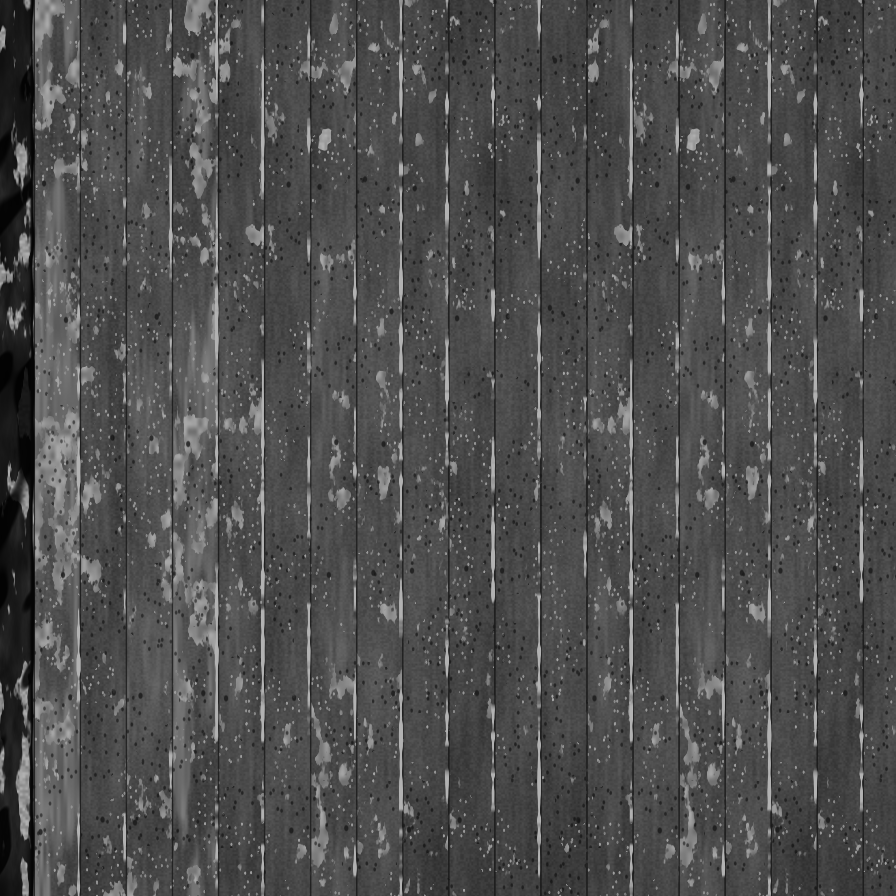
This texture is drawn by a WebGL 2 fragment shader. Its source:

```glsl
#version 300 es
precision highp float;
// Weathered grey tongue-and-groove planks with flaking paint and a rotten left post.
uniform vec2 u_resolution;
out vec4 outColor;

const float PITCH = 0.0514;        // plank width
const float FIRST_SEAM = 0.0375;   // right side of the post
const float FOLD_AT = 12.0;        // planks from here on repeat ...
const float FOLD_BY = 8.0;         // ... those this many places back
const float SEAM_HALF = 0.0009;
const float LIP_WIDTH = 0.0019;
const vec2 SCAR_POS = vec2(0.363, 0.845);
const vec2 SCAR_HALF = vec2(0.007, 0.013);
const float PAINT = 0.285;
const float BARE_WOOD = 0.43;
const float CHIP_DARK = 0.44;
const float CHIP_LIGHT = 0.70;
const float GAP = 0.09;
const float POST_DARK = 0.05;
const float WEAR[12] = float[](0.85, 0.60, 0.66, 0.86, 0.62, 0.38,
                               0.64, 0.36, 0.42, 0.34, 0.22, 0.08);
const float LIP[13] = float[](0.2, 0.5, 0.45, 0.5, 0.85, 0.9,
                              0.55, 0.45, 0.85, 0.6, 0.5, 0.75, 0.35);

float hash(vec2 p) {
  vec3 q = fract(p.xyx * vec3(0.1031, 0.1030, 0.0973));
  q += dot(q, q.yzx + 33.33);
  return fract((q.x + q.y) * q.z);
}

float noise(vec2 p) {
  vec2 i = floor(p), f = fract(p);
  f = f * f * (3.0 - 2.0 * f);
  return mix(mix(hash(i), hash(i + vec2(1, 0)), f.x),
             mix(hash(i + vec2(0, 1)), hash(i + vec2(1, 1)), f.x), f.y);
}

float layered(vec2 p) {
  float sum = 0.0, amp = 0.53;
  for (int i = 0; i < 4; i++) {
    sum += amp * noise(p);
    p = p * 2.07 + 17.3;
    amp *= 0.5;
  }
  return sum;
}

// Cellular noise: distance to the nearest scattered point
float cellular(vec2 p) {
  vec2 cell = floor(p);
  float nearest = 2.0;
  for (int j = -1; j <= 1; j++)
    for (int i = -1; i <= 1; i++) {
      vec2 c = cell + vec2(i, j);
      vec2 point = c + vec2(hash(c), hash(c + 71.7));
      nearest = min(nearest, length(p - point));
    }
  return nearest;
}

float planks(vec2 p, float pixel) {
  float u = (p.x - FIRST_SEAM) / PITCH;
  float fold = u >= FOLD_AT ? FOLD_BY : 0.0;
  float id = clamp(floor(u) - fold, 0.0, 11.0);
  float across = fract(u);
  vec2 q = vec2(p.x - fold * PITCH, p.y);
  float wear = WEAR[int(id)];

  // Painted surface with mottling and fine vertical grain
  float grain = noise(q * vec2(260.0, 22.0)) - 0.5;
  float mottle = layered(q * vec2(22.0, 9.0) + id * 5.1) - 0.5;
  float tone = PAINT + 0.03 * (hash(vec2(id, 4.0)) - 0.5) + 0.05 * grain + 0.13 * mottle;
  tone += 0.06 * (noise(q * 480.0) - 0.5);
  tone *= 0.93 + 0.25 * p.y * (1.0 - p.y) * 1.6;

  // Soft bare wood on the most weathered boards
  float bare = smoothstep(0.5, 0.72, layered(q * vec2(45.0, 7.0) + 9.0) + 0.35 * (wear - 0.6));
  tone = mix(tone, BARE_WOOD + 0.16 * grain, bare * smoothstep(0.45, 0.95, wear));

  // Flakes gather in patches, along edges and along the central bead
  float edge = min(across, 1.0 - across);
  float bead = exp(-pow((across - 0.52) / 0.07, 2.0));
  float patchy = noise(q * vec2(24.0, 7.0) + 3.7);
  float amount = wear * (0.45 + 0.95 * patchy) + 0.14 * exp(-edge * 12.0) + 0.13 * bead;
  float flake = layered(q * vec2(75.0, 38.0) + id * 11.0);
  float limit = 0.85 - 0.30 * amount;
  float chip = smoothstep(limit - 0.02, limit + 0.05, flake);
  float speck = 1.0 - smoothstep(0.08, 0.20, cellular(q * vec2(120.0, 80.0)));
  chip = max(chip, speck * step(0.72 - 0.3 * amount, noise(q * vec2(50.0, 30.0))));
  float chipTone = mix(CHIP_DARK, CHIP_LIGHT, noise(q * vec2(170.0, 110.0) + 2.0));
  tone = mix(tone, chipTone, chip * 0.9);

  // Dark pits and nail holes
  float pits = 1.0 - smoothstep(0.06, 0.20, cellular(q * vec2(90.0, 60.0) + 40.0));
  tone *= 1.0 - 0.5 * pits * step(0.55, noise(q * 28.0 + 8.0));
  float row = floor(q.y * 7.0);
  vec2 nail = vec2((across - 0.15 - 0.7 * hash(vec2(id, row))) * PITCH,
                   (fract(q.y * 7.0) - 0.5) / 7.0 - 0.015 * hash(vec2(row, id)));
  float hole = 1.0 - smoothstep(0.0015, 0.0015 + 1.5 * pixel, length(nail * vec2(1.0, 0.7)));
  tone = mix(tone, GAP, 0.8 * hole * step(0.45, hash(vec2(id + 5.0, row))));

  // One scraped scar, carried along by the fold
  vec2 s = mat2(0.97, 0.22, -0.22, 0.97) * (q - SCAR_POS);
  vec2 box = abs(s) - SCAR_HALF + 0.006 * (noise(q * 210.0) - 0.3);
  float scar = 1.0 - smoothstep(-pixel, pixel, max(box.x, box.y));
  tone = mix(tone, CHIP_LIGHT - 0.12 * noise(q * 330.0), scar);

  // Seam: thin dark gap beside a broken bright lip
  float k = floor(u + 0.5);
  float seamId = k > FOLD_AT ? k - FOLD_BY : k;
  float offset = (u - k) * PITCH;
  float broken = layered(vec2(seamId * 13.7, q.y * 26.0));
  float strength = LIP[int(clamp(seamId, 0.0, 12.0))];
  float lipHalf = LIP_WIDTH * (0.3 + noise(vec2(seamId * 9.1, q.y * 95.0)));
  float lip = 1.0 - smoothstep(lipHalf - pixel * 0.5, lipHalf + pixel * 0.5, abs(offset + 0.0012));
  float gap = 1.0 - smoothstep(SEAM_HALF - pixel * 0.5, SEAM_HALF + pixel * 0.5, abs(offset - 0.0008));
  tone = mix(tone, GAP, gap * 0.8);
  return mix(tone, CHIP_LIGHT, lip * smoothstep(0.72, 0.86, broken + 0.4 * strength));
}

// Rotten post: black wood, pale peeling scraps and slanted cracks
float post(vec2 p) {
  float tone = POST_DARK + 0.20 * layered(p * vec2(110.0, 32.0)) * noise(p * vec2(50.0, 14.0));
  float scraps = layered(p * vec2(75.0, 22.0) + 31.0) + 0.18 * exp(-pow((p.x - 0.027) / 0.008, 2.0));
  tone = mix(tone, 0.5 + 0.2 * noise(p * 300.0), smoothstep(0.65, 0.74, scraps));
  float crack = noise(vec2(p.x * 30.0, p.y * 24.0 - p.x * 28.0) + 6.0);
  tone *= 1.0 - 0.85 * smoothstep(0.64, 0.74, crack);
  return mix(tone, 0.02, smoothstep(0.032, 0.036, p.x));
}

void main() {
  vec2 p = gl_FragCoord.xy / u_resolution;
  float pixel = 1.0 / min(u_resolution.x, u_resolution.y);
  float border = FIRST_SEAM + 0.003 * (noise(vec2(3.0, p.y * 30.0)) - 0.5);
  float tone = mix(post(p), planks(p, pixel), smoothstep(-pixel, pixel, p.x - border));
  outColor = vec4(vec3(clamp(tone, 0.0, 1.0)), 1.0);
}
```
